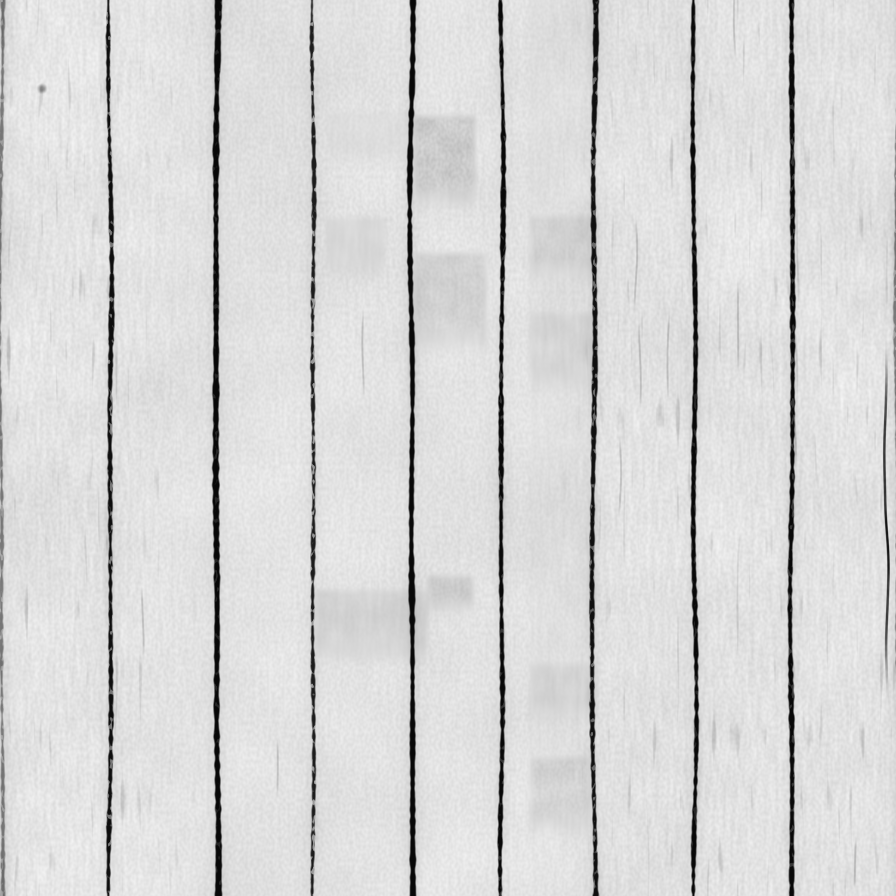
Reproduce this texture procedurally as a WebGL 2 fragment shader.

```glsl
#version 300 es
precision highp float;

uniform vec2 u_resolution;
out vec4 outColor;

const int GAPS = 9;
const int STAINS = 11;

// Joint between planks: position, half width, opacity, amount of pale flecks
const vec4 gaps[GAPS] = vec4[](
    vec4(0.001, 0.0016, 0.45, 0.6), vec4(0.123, 0.0022, 0.97, 0.7),
    vec4(0.242, 0.0031, 1.00, 0.2), vec4(0.350, 0.0019, 0.90, 0.9),
    vec4(0.459, 0.0025, 1.00, 0.0), vec4(0.560, 0.0024, 1.00, 0.3),
    vec4(0.663, 0.0025, 0.96, 0.6), vec4(0.776, 0.0023, 1.00, 0.2),
    vec4(0.883, 0.0024, 1.00, 0.3));

// Worn patch: centre and half size
const vec4 stains[STAINS] = vec4[](
    vec4(0.497, 0.823, 0.033, 0.047), vec4(0.503, 0.665, 0.040, 0.052),
    vec4(0.397, 0.727, 0.033, 0.030), vec4(0.628, 0.728, 0.036, 0.030),
    vec4(0.628, 0.610, 0.036, 0.040), vec4(0.628, 0.232, 0.036, 0.027),
    vec4(0.625, 0.116, 0.033, 0.038), vec4(0.503, 0.343, 0.025, 0.014),
    vec4(0.415, 0.305, 0.062, 0.036), vec4(0.415, 0.850, 0.050, 0.025),
    vec4(0.628, 0.500, 0.038, 0.600));
const float stainDepth[STAINS] = float[](
    0.11, 0.085, 0.045, 0.06, 0.045, 0.045, 0.075, 0.09, 0.065, 0.025, 0.016);

vec2 hash2(vec2 p) {
    vec3 q = fract(p.xyx * vec3(0.1031, 0.1030, 0.0973));
    q += dot(q, q.yzx + 33.33);
    return fract((q.xx + q.yz) * q.zy);
}

float corner(vec2 cell, vec2 offset, vec2 cells) {
    float angle = 6.2832 * hash2(mod(cell, cells)).x;
    return dot(vec2(cos(angle), sin(angle)), offset);
}

// Gradient noise that wraps over the canvas
float noise(vec2 uv, vec2 cells) {
    vec2 p = uv * cells, i = floor(p), f = p - i;
    vec2 w = f * f * f * (f * (f * 6.0 - 15.0) + 10.0);
    vec2 e = vec2(1.0, 0.0);
    return mix(mix(corner(i, f, cells), corner(i + e, f - e, cells), w.x),
               mix(corner(i + e.yx, f - e.yx, cells), corner(i + 1.0, f - 1.0, cells), w.x), w.y);
}

// Box with a crisp top and a bottom that fades out
float stainMask(vec2 uv, vec4 box) {
    vec2 d = uv - box.xy;
    float side = 1.0 - smoothstep(-0.006, 0.006, abs(d.x) - box.z);
    float top = 1.0 - smoothstep(-0.006, 0.006, d.y - box.w);
    return side * top * smoothstep(-box.w - 0.02, -box.w * 0.4, d.y);
}

// Thin vertical split tapering at both ends
float crack(vec2 uv, vec2 centre, float halfLength, float width, float px) {
    float bend = 0.006 * noise(vec2(centre.x, uv.y), vec2(37.0, 9.0));
    float taper = 1.0 - smoothstep(0.5, 1.0, abs(uv.y - centre.y) / halfLength);
    return taper * (1.0 - smoothstep(width, width + 0.0006 + px, abs(uv.x - centre.x - bend)));
}

void main() {
    vec2 uv = gl_FragCoord.xy / u_resolution;
    float px = 1.0 / u_resolution.x;

    // Painted wood: broad mottling, vertical grain and fine speckle
    float speckle = noise(uv, vec2(290.0, 210.0));
    float grain = noise(uv, vec2(190.0, 22.0)) + 0.6 * noise(uv, vec2(260.0, 60.0));
    float grainy = smoothstep(0.15, 0.32, abs(uv.x - 0.42));
    float shade = 0.888 + 0.035 * noise(uv, vec2(5.0, 6.0)) + 0.02 * noise(uv, vec2(14.0, 17.0));
    shade += mix(0.018, 0.038, grainy) * grain + 0.045 * speckle;
    shade -= 0.13 * grainy * smoothstep(0.3, 0.65, noise(uv, vec2(150.0, 14.0)));

    // Worn patches, broken up by the speckle
    for (int i = 0; i < STAINS; i++) {
        float wear = 0.85 + 0.9 * speckle + 0.5 * noise(uv, vec2(40.0));
        shade -= stainDepth[i] * stainMask(uv, stains[i]) * wear;
    }

    // Hairline splits, one long split and a small knot
    for (int i = 0; i < 12; i++) {
        vec2 h = hash2(vec2(float(i) + 3.0, 17.0));
        shade -= 0.14 * crack(uv, h, 0.03 + 0.04 * h.y, 0.0002, px);
    }
    shade -= 0.65 * crack(uv, vec2(0.989, 0.42), 0.21, 0.0005, px);
    shade -= 0.35 * (1.0 - smoothstep(0.001, 0.007, length(uv - vec2(0.047, 0.901))));

    // Dark joints with ragged edges
    for (int i = 0; i < GAPS; i++) {
        vec4 gap = gaps[i];
        float row = (float(i) + 0.37) / 9.0;
        float sway = 0.005 * noise(vec2(row, uv.y), vec2(9.0, 4.0));
        float d = abs(fract(uv.x - gap.x - sway + 0.5) - 0.5);
        float ragged = 0.0014 * noise(vec2(row, uv.y), vec2(9.0, 110.0))
                     + 0.0012 * noise(vec2(row, uv.y), vec2(9.0, 13.0));
        float fleck = gap.w * smoothstep(0.12, 0.4, noise(uv, vec2(230.0, 130.0)));
        float edge = 0.0007 + 0.5 * px;
        float cover = 1.0 - smoothstep(-edge, edge, d - gap.y - ragged);
        shade -= (0.07 + 0.08 * noise(vec2(row, uv.y), vec2(9.0, 7.0))) * exp(-d / 0.006);
        shade = mix(shade, 0.03 + 0.6 * fleck, cover * gap.z);
    }

    outColor = vec4(vec3(clamp(shade, 0.0, 1.0)), 1.0);
}
```
